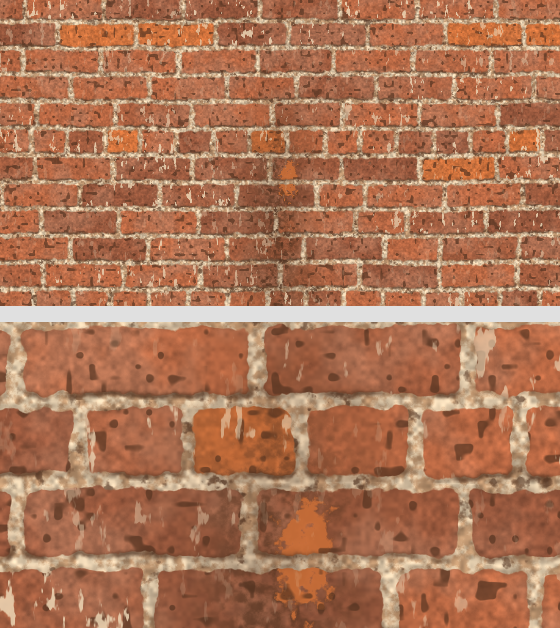
Top, the full canvas; bottom, a detail of the centre.
Write a Shadertoy shader that draws this texture.

```glsl
// Weathered brick wall: stretcher courses with two courses of short headers.
// Each course has its own joint phases; bricks are rough rounded boxes
// coloured by hash, then worn with noise: grain, pits, paint flecks and soot.

const vec2 WALL = vec2(20.98, 11.42);      // canvas size in course heights
const float TOP_CUT = 0.21;                // part of the top course cut off
const float STRETCHER = 2.937;             // brick pitch in course heights
const float JOINT = 0.19;                  // mortar width
const float CORNER = 0.09;
const float ROUGHNESS = 0.15;
const float JITTER = 0.10;
const float SOOT_X = 10.4;                 // centre of the soot streak
const vec2 PEEL_AT = vec2(10.8, 6.95);     // bare orange patch
const vec2 PEEL_SIZE = vec2(0.42, 0.75);

const vec3 RED = vec3(0.71, 0.40, 0.26);
const vec3 BROWN = vec3(0.57, 0.33, 0.23);
const vec3 DUSTY = vec3(0.68, 0.45, 0.34);
const vec3 ORANGE = vec3(0.81, 0.44, 0.22);
const vec3 SAND = vec3(0.76, 0.60, 0.45);
const vec3 LIME = vec3(0.93, 0.84, 0.71);
const vec3 SHADOW = vec3(0.31, 0.19, 0.12);

// Per course: left joint phase, right joint phase, joint where they switch
const vec3 COURSES[12] = vec3[12](
    vec3(0.96, 0.96, 4), vec3(2.18, 2.04, 3), vec3(0.82, 0.76, 4),
    vec3(2.66, 2.35, 3), vec3(1.36, 1.05, 4), vec3(1.15, 1.15, 4),
    vec3(1.31, 1.01, 4), vec3(0.10, -0.98, 5), vec3(1.55, 0.57, 5),
    vec3(2.62, 1.80, 5), vec3(1.65, 1.75, 4), vec3(1.23, 1.23, 4));

float hash(vec2 p) {
    vec3 q = fract(p.xyx * vec3(0.1031, 0.1030, 0.0973));
    q += dot(q, q.yzx + 33.33);
    return fract((q.x + q.y) * q.z);
}

float noise(vec2 p) {
    vec2 i = floor(p), f = fract(p);
    f = f * f * (3.0 - 2.0 * f);
    return mix(mix(hash(i), hash(i + vec2(1, 0)), f.x),
               mix(hash(i + vec2(0, 1)), hash(i + vec2(1, 1)), f.x), f.y);
}

float fbm(vec2 p) {
    float sum = 0.0, amp = 0.533;
    for (int i = 0; i < 4; i++) {
        sum += amp * noise(p);
        p = p * 2.03 + 17.1;
        amp *= 0.5;
    }
    return sum;
}

float pitchOf(int row) {
    return row == 5 ? 1.372 : row == 11 ? 1.459 : STRETCHER;
}

// Position of joint k in a course
float joint(int row, float k) {
    vec3 c = COURSES[row];
    float shift = JITTER * (hash(vec2(k + 20.0, row)) - 0.5);
    return k * pitchOf(row) + (k < c.z ? c.x : c.y) + shift;
}

void mainImage(out vec4 fragColor, in vec2 fragCoord) {
    vec2 uv = fragCoord / iResolution.xy;
    vec2 p = vec2(uv.x, 1.0 - uv.y) * WALL + vec2(0.0, TOP_CUT);
    float px = WALL.y / iResolution.y;

    // Course and brick under this point, with slightly wavy beds
    float y = p.y + 0.09 * (noise(vec2(p.x * 0.6, p.y * 0.3)) - 0.5);
    int row = clamp(int(floor(y)), 0, 11);
    float k = floor((p.x - COURSES[row].x) / pitchOf(row));
    if (p.x < joint(row, k)) k -= 1.0;
    else if (p.x >= joint(row, k + 1.0)) k += 1.0;
    float left = joint(row, k), right = joint(row, k + 1.0);
    vec2 id = vec2(k + 31.0, row + 7);

    // Rough rounded box, negative inside the brick
    vec2 local = vec2(p.x - 0.5 * (left + right), y - float(row) - 0.5);
    vec2 halfSize = 0.5 * vec2(right - left - JOINT, 1.0 - JOINT);
    vec2 q = abs(local) - halfSize + CORNER;
    float d = length(max(q, 0.0)) + min(max(q.x, q.y), 0.0) - CORNER;
    d += ROUGHNESS * (fbm(p * 4.5) - 0.5);
    float inside = 1.0 - smoothstep(-px, px, d);

    float broad = fbm(p * 1.3 + 40.0);
    float grain = fbm(p * 9.0 + 9.0);
    float fine = noise(p * 17.0);

    // Brick body: individual tint, mottling and grain
    float tint = hash(id);
    vec3 brick = mix(BROWN, RED, smoothstep(0.1, 0.7, tint));
    brick = mix(brick, DUSTY, 0.7 * smoothstep(0.35, 0.7, broad));
    brick = mix(brick, ORANGE, 0.8 * step(0.94, hash(id + 51.0)));
    brick *= 0.74 + 0.38 * grain + 0.20 * fine;

    // Bare patch, soot streak, pits and pale flecks
    float peel = 1.0 - length((p - PEEL_AT) / PEEL_SIZE) + 1.4 * (grain - 0.5);
    float across = (p.x - SOOT_X + 1.2 * (broad - 0.5)) / 1.1;
    float soot = exp(-across * across) * smoothstep(2.5, 7.0, p.y);
    brick = mix(brick, SHADOW, soot * smoothstep(0.2, 0.75, grain) * 0.75);
    brick = mix(brick, ORANGE, 0.85 * smoothstep(0.1, 0.4, peel));
    float pits = smoothstep(0.76, 0.88, noise(p * 7.0 + 70.0));
    brick = mix(brick, SHADOW, 0.65 * pits);
    float worn = smoothstep(0.45, 0.9, hash(id + 13.0));
    float flecks = smoothstep(0.66, 0.74, fbm(p * vec2(7.0, 2.8) + 3.0));
    brick = mix(brick, LIME, flecks * (0.15 + 0.7 * worn));

    // Gritty mortar with dark cracks
    vec3 mortar = mix(SAND, LIME, smoothstep(0.3, 0.65, grain));
    mortar *= 0.78 + 0.36 * fine;
    float cracks = smoothstep(0.62, 0.78, fbm(p * 6.0 + 90.0));
    mortar = mix(mortar, SHADOW, 0.6 * cracks + 0.25 * soot);

    // Broken shadow along the edges, deepest below each brick
    vec3 color = mix(mortar, brick, inside);
    float edge = exp(-pow((d - 0.015) / 0.045, 2.0));
    float below = smoothstep(0.25, 0.42, local.y);
    float broken = smoothstep(0.3, 0.65, noise(p * 3.5 + 25.0));
    color = mix(color, SHADOW, edge * (0.15 + 0.55 * below) * (0.3 + 0.7 * broken));
    fragColor = vec4(clamp(color, 0.0, 1.0), 1.0);
}
```
